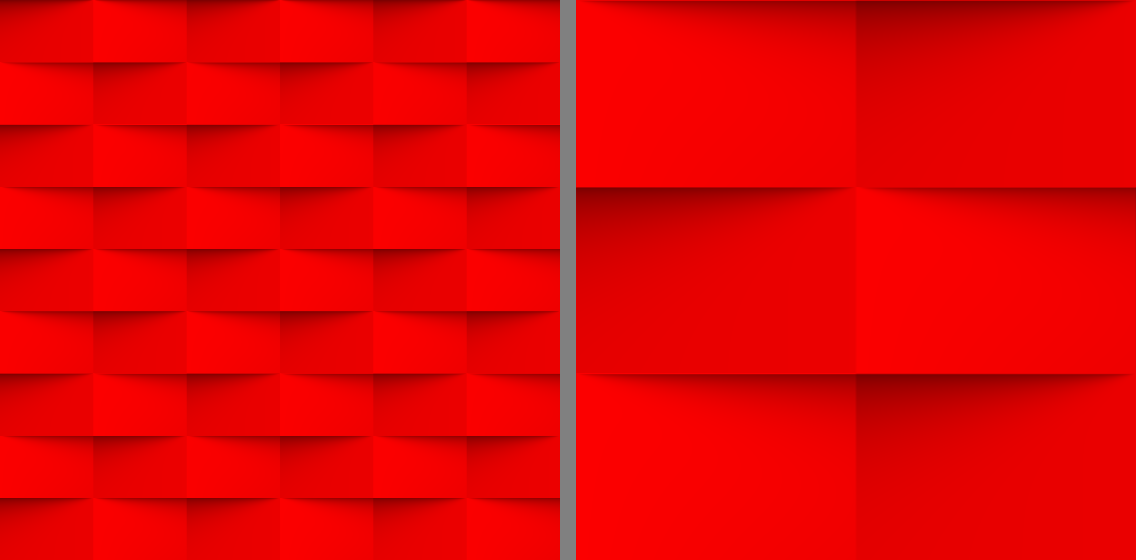
Left, the full canvas; right, a detail of the centre.
A three.js fragment shader for this pattern:

```glsl
// Folded red wall relief: rows of lit and shaded facets, offset by one facet
// per row. Each row casts a wedge of shadow that is deepest at the valley
// folds and vanishes at the peak folds.

varying vec2 vUv;

const vec2 GRID = vec2(6.0, 9.0);      // facets across, rows down
const float SOFT_EDGE = 0.001;         // half width of edge smoothing, canvas units
const float LIT_RED = 0.985;
const float SHADED_RED = 0.922;
const float LIT_FALLOFF = 0.050;       // dimming towards the valley foot
const float SHADED_FALLOFF = 0.018;    // dimming towards the valley fold
const float SHADOW_DEPTH = 0.39;
const float SHADOW_DECAY = 4.7;
const float LIT_REACH = 0.82;          // shadow wedge size on each facet kind
const float SHADED_REACH = 1.18;
const float CREASE_DEPTH = 0.08;       // extra dark line under each row edge
const float CREASE_WIDTH = 0.022;      // in row heights
const float FACET_VARIATION = 0.008;

float hash(vec2 cell) {
  vec3 q = fract(cell.xyx * vec3(0.1031, 0.1030, 0.0973));
  q += dot(q, q.yzx + 33.33);
  return fract((q.x + q.y) * q.z);
}

// Shadow below the row edge; fold is 0 at a peak and 1 at a valley.
float wedgeShadow(float depth, float fold, float reach) {
  float slope = depth / max(fold * reach, 0.001);
  float crease = CREASE_DEPTH * fold * exp(-depth / CREASE_WIDTH);
  return SHADOW_DEPTH * exp(-SHADOW_DECAY * slope) + crease;
}

void main() {
  vec2 grid = vec2(vUv.x, 1.0 - vUv.y) * GRID;
  vec2 cell = floor(grid);
  float depth = fract(grid.y);
  vec2 soft = SOFT_EDGE * GRID;

  // Phase runs peak (0), valley (1), next peak (2).
  float phase = mod(grid.x + cell.y + 1.0, 2.0);
  float fold = 1.0 - abs(phase - 1.0);
  float side = 0.5 - abs(mod(phase + 0.5, 2.0) - 1.0);
  float lit = smoothstep(-soft.x, soft.x, side);

  // Facet faces
  float litFace = LIT_RED - LIT_FALLOFF * fold * depth;
  float shadedFace = SHADED_RED - SHADED_FALLOFF * fold;
  float red = mix(shadedFace, litFace, lit);
  red += FACET_VARIATION * (hash(cell) - 0.5);

  // Cast shadow with a softened upper edge
  float reach = mix(SHADED_REACH, LIT_REACH, lit);
  float cover = smoothstep(0.0, soft.y, depth);
  red -= wedgeShadow(depth, fold, reach) * cover;

  gl_FragColor = vec4(red, 0.0, 0.004 * (1.0 - red), 1.0);
}
```
